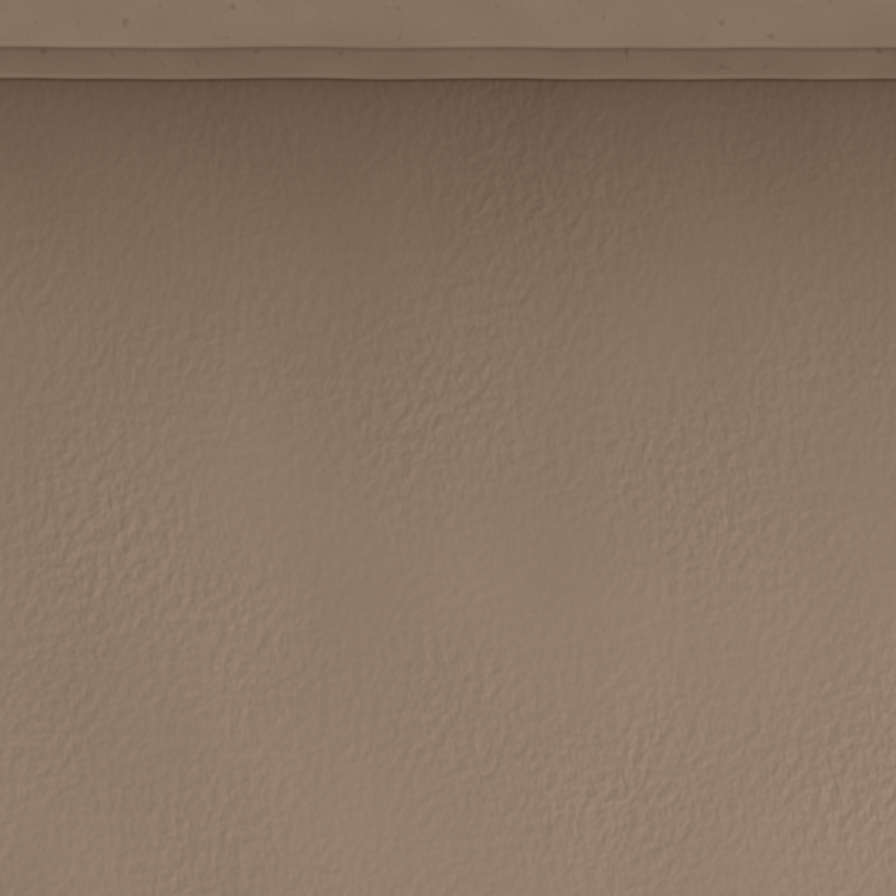
Give the GLSL for this texture, as a Shadertoy shader.

```glsl
const vec3 SHADE = vec3(0.38, 0.31, 0.25);
const vec3 PLASTER = vec3(0.57, 0.49, 0.42);
const float LEDGE_Y = 0.947;
const float LIP_Y = 0.912;

vec2 hashGradient(vec2 cell) {
    vec3 h = fract(cell.xyx * vec3(0.1031, 0.1030, 0.0973));
    h += dot(h, h.yzx + 33.33);
    float angle = 6.2832 * fract((h.x + h.y) * h.z);
    return vec2(cos(angle), sin(angle));
}

float gradientNoise(vec2 p) {
    vec2 i = floor(p), f = p - i;
    vec2 u = f * f * f * (f * (f * 6.0 - 15.0) + 10.0);
    float a = dot(hashGradient(i), f);
    float b = dot(hashGradient(i + vec2(1, 0)), f - vec2(1, 0));
    float c = dot(hashGradient(i + vec2(0, 1)), f - vec2(0, 1));
    float d = dot(hashGradient(i + vec2(1, 1)), f - vec2(1, 1));
    return mix(mix(a, b, u.x), mix(c, d, u.x), u.y);
}

float fbm(vec2 p, int octaves) {
    float sum = 0.0, amp = 0.5;
    for (int i = 0; i < octaves; i++) {
        sum += amp * gradientNoise(p);
        p = mat2(0.8, 0.6, -0.6, 0.8) * p * 2.03 + 7.1;
        amp *= 0.5;
    }
    return sum;
}

float plasterHeight(vec2 uv) {
    vec2 warp = 0.006 * vec2(gradientNoise(uv * 22.0), gradientNoise(uv * 22.0 + 40.0));
    return fbm((uv + warp) * vec2(88.0, 70.0), 2);
}

// Slope of the plaster toward a light at the upper left
float plasterRelief(vec2 uv) {
    vec2 toLight = vec2(-0.0017, 0.0013);
    return plasterHeight(uv - toLight) - plasterHeight(uv + toLight);
}

float line(float y, float center, float width) {
    float d = (y - center) / width;
    return exp(-d * d);
}

// Tone runs from 0 (shade) to 1 (lit plaster)
float wallTone(vec2 uv) {
    float depth = max(LIP_Y - uv.y, 0.0);
    float tone = 1.06 - 0.93 * exp(-depth * 4.0);
    tone -= 0.14 * exp(-depth * 90.0);
    tone += 0.12 * (uv.x - 0.45) * smoothstep(0.9, 0.1, uv.y);
    tone += 0.10 * exp(-depth * 6.0) * (abs(uv.x - 0.5) - 0.25);
    tone += 0.13 * fbm(uv * vec2(6.0, 3.5) + 3.0, 3);
    float roughness = 0.6 + 0.9 * gradientNoise(uv * 4.5 + 9.0);
    roughness *= mix(1.15, 0.7, smoothstep(0.3, 0.9, uv.y));
    return tone - 0.5 * roughness * plasterRelief(uv);
}

float ledgeTone(vec2 uv) {
    float tone = 0.74 + 1.0 * (uv.y - 0.97);
    return tone + 0.22 * fbm(uv * vec2(9.0, 14.0) + 20.0, 3);
}

float lipTone(vec2 uv) {
    float across = (uv.y - LIP_Y) / (LEDGE_Y - LIP_Y);
    float tone = 0.50 - 0.08 * across;
    return tone + 0.2 * fbm(uv * vec2(12.0, 25.0) + 50.0, 3);
}

void mainImage(out vec4 fragColor, in vec2 fragCoord) {
    vec2 uv = fragCoord / iResolution.xy;
    float soft = max(0.0012, 0.8 / iResolution.y);

    // Slightly uneven horizontal edges
    float waver = 0.0016 * gradientNoise(vec2(uv.x * 9.0, 2.5));
    float y = uv.y + waver;

    // Wall, lip and upper ledge
    float tone = wallTone(uv);
    tone = mix(tone, lipTone(uv), smoothstep(-soft, soft, y - LIP_Y));
    tone = mix(tone, ledgeTone(uv), smoothstep(-soft, soft, y - LEDGE_Y));

    // Creases and worn highlights along the molding
    float wear = 0.6 + 0.8 * gradientNoise(vec2(uv.x * 14.0, 8.5));
    tone += 0.16 * wear * line(y, LIP_Y + 0.0035, 0.0018);
    tone -= 0.30 * line(y, LIP_Y - 0.0010, 0.0020);
    tone += 0.10 * wear * line(y, LEDGE_Y + 0.0040, 0.0022);
    tone -= 0.24 * line(y, LEDGE_Y - 0.0015, 0.0028);

    // Small dark pits on the molding
    float pits = smoothstep(0.38, 0.60, gradientNoise(uv * vec2(75.0, 60.0) + 13.0));
    tone -= 0.22 * pits * smoothstep(LIP_Y, LIP_Y + 0.01, uv.y);

    // Fine grain
    tone += 0.05 * gradientNoise(uv * 210.0);

    fragColor = vec4(mix(SHADE, PLASTER, tone), 1.0);
}
```
